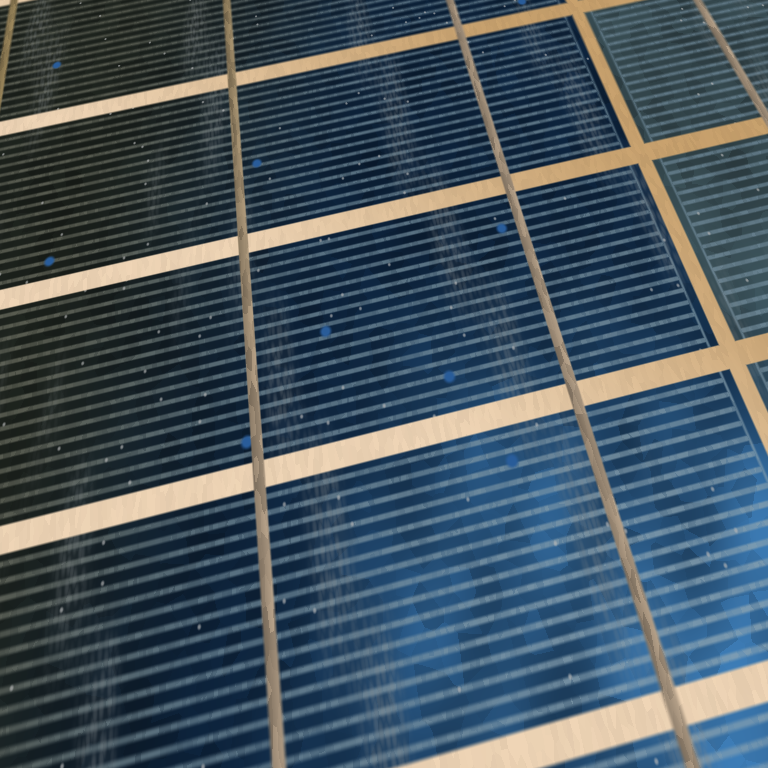
This pattern is drawn by a WebGL 2 fragment shader. Its source:

```glsl
#version 300 es
precision highp float;
// Weathered solar panel in perspective: cream cell gaps, metal busbars, fine fingers.

#define CELL_WIDTH 3.05      // three busbars, spaced one unit apart
#define ROW_GAP 0.05         // half widths, in panel units
#define COLUMN_GAP 0.028
#define BUSBAR 0.018
#define FINGER_MARGIN 0.06
#define FINGERS_PER_ROW 18.0
#define FINGER_FILL 0.17     // half width as a share of finger spacing
#define FOCUS_HEIGHT 0.62
#define DEFOCUS 0.007
#define DUST 0.34

uniform vec2 u_resolution;
out vec4 fragColor;

const vec3 OLIVE = vec3(0.105, 0.125, 0.105);
const vec3 NAVY = vec3(0.045, 0.125, 0.215);
const vec3 SKY_BLUE = vec3(0.21, 0.43, 0.63);
const vec3 HAZE = vec3(0.25, 0.32, 0.32);
const vec3 CREAM = vec3(0.92, 0.82, 0.70);
const vec3 TAN = vec3(0.77, 0.62, 0.42);
const vec3 METAL = vec3(0.53, 0.47, 0.40);

// Panel axes to canvas (y downward), as a homography
const mat3 PANEL_TO_CANVAS = mat3(
    0.3117, -0.0615, 0.0248,
    -0.0309, 0.1682, -0.1437,
    0.3021, 0.1042, 1.0);

vec2 hash2(vec2 p) {
    vec3 q = fract(p.xyx * vec3(0.1031, 0.1030, 0.0973));
    q += dot(q, q.yzx + 33.33);
    return fract((q.xx + q.yz) * q.zy);
}

// Distance to the nearest scattered site, and that site's random value
vec2 cellular(vec2 p) {
    vec2 base = floor(p);
    vec2 nearest = vec2(9.0, 0.0);
    for (int j = -1; j <= 1; j++)
    for (int i = -1; i <= 1; i++) {
        vec2 id = base + vec2(i, j);
        float d = length(id + hash2(id) - p);
        if (d < nearest.x) nearest = vec2(d, hash2(id + 57.0).x);
    }
    return nearest;
}

float band(float dist, float halfWidth, float soft) {
    return 1.0 - smoothstep(halfWidth - soft, halfWidth + soft, dist);
}

// Slow layered sines, roughly -1 to 1
float waves(vec2 p) {
    return 0.5 * sin(p.x + 1.7 * sin(p.y * 0.8))
         + 0.3 * sin(p.x * 2.3 - p.y * 1.4 + 2.0)
         + 0.2 * sin(p.y * 3.1 + p.x * 4.1);
}

void main() {
    vec2 canvas = gl_FragCoord.xy / u_resolution;
    vec3 q = inverse(PANEL_TO_CANVAS) * vec3(canvas.x, 1.0 - canvas.y, 1.0);
    vec2 panel = q.xy / q.z;

    // Edge softness: one pixel, or the lens blur where that is wider
    vec2 pixel = fwidth(panel);
    float depth = canvas.y - FOCUS_HEIGHT;
    float blur = 0.0011 + DEFOCUS * depth * depth;
    vec2 soft = max(pixel * 0.8, pixel * u_resolution.y * blur);

    // Distances to the repeated parts
    float column = floor(panel.x / CELL_WIDTH + 0.5);
    float cellX = panel.x - column * CELL_WIDTH;
    float columnEdge = 0.5 * CELL_WIDTH - abs(cellX);
    float rowEdge = abs(panel.y - round(panel.y));
    float barOffset = cellX - clamp(round(cellX), -1.0, 1.0);
    float finger = abs(fract(panel.y * FINGERS_PER_ROW) - 0.5);

    // Silicon: dark at the left, sky reflection at the lower right
    float blueness = smoothstep(0.15, 0.55, canvas.x + 0.28 * (1.0 - canvas.y));
    vec3 color = mix(OLIVE, NAVY, blueness);
    float cloud = waves(panel * vec2(5.0, 3.0));
    float glow = 1.0 - smoothstep(0.05, 0.72, length((canvas - vec2(0.92, 0.16)) * vec2(1.0, 1.1)));
    color = mix(color, SKY_BLUE, clamp(glow * (0.9 + 0.3 * cloud), 0.0, 1.0));
    color = mix(color, HAZE, 0.75 * step(0.5, column) * smoothstep(0.3, 0.65, canvas.y));
    vec2 grain = cellular(panel * vec2(16.0, 9.0) + 0.3 * cloud);
    color *= 0.98 + 0.20 * (grain.y - 0.5) + 0.12 * cloud;

    // Fingers and the thin line that ends them at each column edge
    vec3 fingerColor = mix(vec3(0.40, 0.41, 0.36), vec3(0.42, 0.52, 0.58), blueness) + 0.12 * glow;
    float lines = band(finger, FINGER_FILL, soft.y * FINGERS_PER_ROW);
    lines *= smoothstep(-soft.x, soft.x, columnEdge - FINGER_MARGIN);
    float border = band(abs(columnEdge - FINGER_MARGIN), 0.004, soft.x);
    vec2 scratch = cellular(panel * vec2(70.0, 14.0));
    color = mix(color, fingerColor, max(lines, border) * (0.58 + 0.24 * scratch.y));

    // Dust streaks, chips and bright specks
    float streak = smoothstep(0.25, 0.9, waves(panel * vec2(8.0, 1.6) + 1.3));
    float smear = 0.25 + 0.75 * (1.0 - smoothstep(0.1, 0.7, scratch.x));
    color = mix(color, vec3(0.52, 0.54, 0.55), DUST * streak * smear);
    vec2 chip = cellular(panel * vec2(4.0, 3.0) + 0.4);
    color = mix(color, vec3(0.16, 0.36, 0.60), step(0.92, chip.y) * band(chip.x, 0.07, 0.03));
    vec2 speck = cellular(panel * vec2(18.0, 11.0) + 3.7);
    color = mix(color, vec3(0.72), 0.65 * step(0.93, speck.y) * band(speck.x, 0.08, 0.06));

    // Cream gaps, warmer toward the upper right
    float gap = max(band(rowEdge, ROW_GAP, soft.y), band(columnEdge, COLUMN_GAP, soft.x));
    float warmth = smoothstep(0.85, 1.55, canvas.x * 0.8 + canvas.y);
    vec3 gapColor = mix(CREAM, TAN, warmth) * (0.97 + 0.05 * scratch.y);
    color = mix(color, gapColor, gap);

    // Busbars with a lit side and worn metal
    float shine = 0.85 + 0.25 * scratch.y + 0.2 * smoothstep(-BUSBAR, BUSBAR, barOffset);
    vec3 barColor = METAL * mix(vec3(0.92, 0.90, 0.72), vec3(1.05), blueness) * shine;
    color = mix(color, barColor, band(abs(barOffset), BUSBAR, soft.x));

    fragColor = vec4(color, 1.0);
}
```
